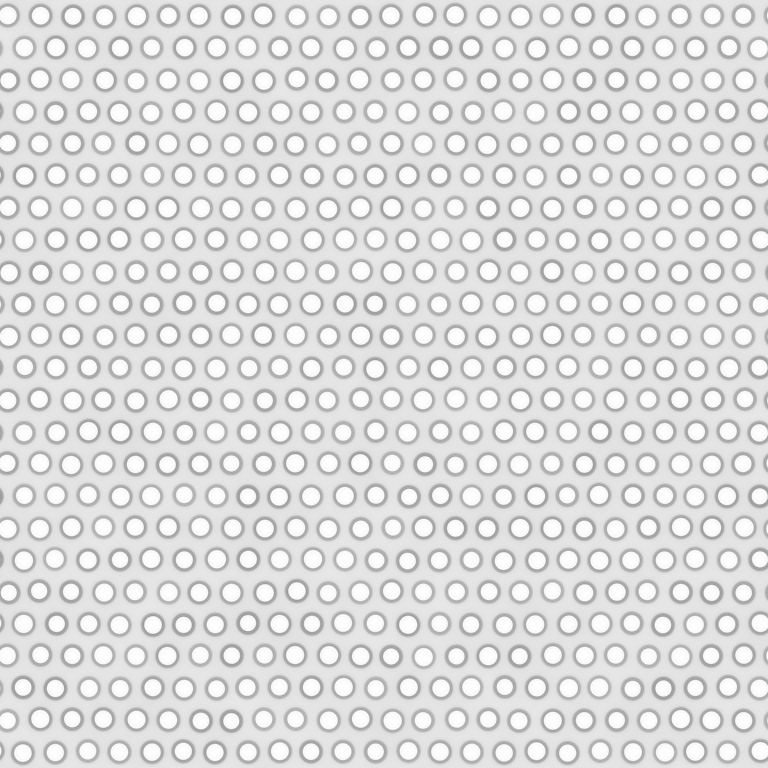
Write a three.js fragment shader that draws this pattern.

```glsl
// Staggered rows of white round holes with soft grey rims on a pale grey sheet.
varying vec2 vUv;

const float REPEATS = 24.0;

vec2 hash2(vec2 cell) {
  vec2 q = vec2(dot(cell, vec2(127.1, 311.7)), dot(cell, vec2(269.5, 183.3)));
  return fract(sin(q) * 43758.5);
}

// Faint cloudy tone of the sheet, periodic over the canvas
float mottle(vec2 uv) {
  vec2 a = uv * 6.28318;
  return sin(3.0 * a.x + 2.0 * sin(2.0 * a.y)) * sin(4.0 * a.y + sin(3.0 * a.x))
       + 0.6 * sin(9.0 * a.x + 5.0 * a.y) * sin(7.0 * a.y - 4.0 * a.x);
}

// Rim darkness at distance d outside the hole: a flat band, then a soft shadow
float rimShade(float d, float width) {
  float outside = max(d - width, 0.0);
  float band = exp(-outside * outside / 0.0022);
  float glow = exp(-max(d, 0.0) / 0.11);
  float paleLine = exp(-pow((d - 0.045) / 0.014, 2.0));
  return 0.22 * band + 0.09 * glow - 0.035 * paleLine;
}

void main() {
  vec2 p = vUv * REPEATS;
  float light = 0.905 + 0.007 * mottle(vUv);
  float hole = 0.0;
  float holeTone = 0.98;

  // Gather the rims and holes of the neighbouring cells
  for (int j = -1; j <= 1; j++) {
    float row = floor(p.y) + float(j);
    float stagger = 0.75 - 0.5 * mod(row, 2.0);
    for (int i = -1; i <= 1; i++) {
      vec2 cell = vec2(floor(p.x) + float(i), row);
      vec2 id = mod(cell, REPEATS);
      vec2 jitter = hash2(id) - 0.5;
      vec2 vary = hash2(id + 57.0);

      vec2 center = cell + vec2(stagger, 0.5) + 0.07 * jitter;
      float radius = mix(0.252, 0.288, vary.x);
      float d = length(p - center) - radius;

      float strength = mix(0.85, 1.15, vary.y);
      light *= 1.0 - strength * rimShade(d, mix(0.075, 0.05, vary.x));

      float mask = 1.0 - smoothstep(-0.025, 0.025, d);
      holeTone = mix(holeTone, 0.975 + 0.02 * smoothstep(0.0, 0.2, -d), mask);
      hole = max(hole, mask);
    }
  }

  gl_FragColor = vec4(vec3(mix(light, holeTone, hole)), 1.0);
}
```
